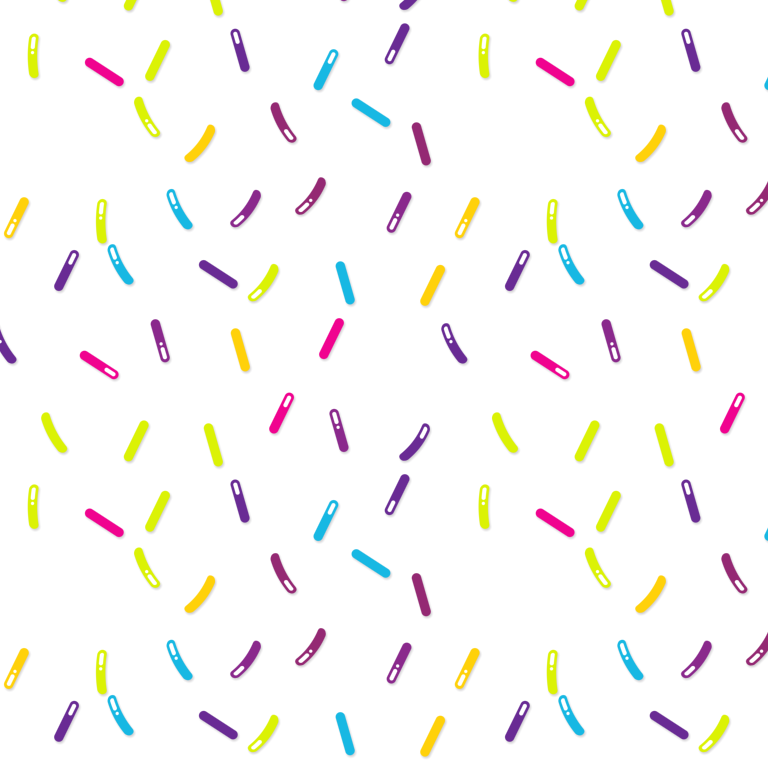
Write a WebGL 2 fragment shader that draws this pattern.

```glsl
#version 300 es
precision highp float;
precision highp int;

uniform vec2 u_resolution;
out vec4 fragColor;

// Layout, in canvas units
const float TILE = 0.587;
const int CELLS = 6;
const float CELL = TILE / float(CELLS);
const float JITTER = 0.24;
const float STAGGER = 0.25;

// Sprinkle shape
const float HALF_LENGTH = 0.0228;
const float RADIUS = 0.0061;
const float ARC = 0.0028;
const vec2 SHADOW_OFFSET = vec2(0.0014, -0.0022);
const float SHADOW_BLUR = 0.0018;
const float SHADOW_STRENGTH = 0.32;

// Glossy window
const float GLOSS_CHANCE = 0.45;
const float LOW_GLOSS_CHANCE = 0.22;
const float DOT_CHANCE = 0.6;
const float GLOSS_RADIUS = 0.0027;
const float GLOSS_START = 0.0115;
const float GLOSS_END = 0.0222;
const float DOT_RADIUS = 0.0021;
const float DOT_POSITION = 0.0042;

// Running totals of each kind and colour among the cells of a tile
const int KIND_ENDS[6] = int[6](10, 17, 21, 23, 28, 34);
const float ANGLES[6] = float[6](64.0, 106.0, 147.0, 90.0, 53.0, 118.0);
const float BENDS[6] = float[6](0.0, 0.0, 0.0, 0.6, -1.0, 0.8);
const int COLOUR_ENDS[6] = int[6](6, 10, 13, 18, 22, 30);

const vec3 VIOLET = vec3(0.41, 0.17, 0.58);
const vec3 PURPLE = vec3(0.54, 0.16, 0.55);
const vec3 PLUM = vec3(0.58, 0.16, 0.45);
const vec3 BLUE = vec3(0.09, 0.72, 0.89);
const vec3 PINK = vec3(0.94, 0.01, 0.56);
const vec3 LIME = vec3(0.86, 0.95, 0.02);
const vec3 AMBER = vec3(1.0, 0.82, 0.04);
const vec3 COLOURS[7] = vec3[7](VIOLET, PURPLE, PLUM, BLUE, PINK, LIME, AMBER);
const vec3 SHADOW = vec3(0.45, 0.43, 0.46);
const vec3 WHITE = vec3(1.0);

// Integer hash to 0..1
float hash(int id, int channel) {
    uint h = uint(id) * 747796405u + uint(channel) * 2891336453u;
    h = (h ^ (h >> 16)) * 2246822519u;
    h = (h ^ (h >> 13)) * 3266489917u;
    h ^= h >> 16;
    return float(h >> 8) / 16777216.0;
}

// Index of the group holding this rank; 6 lies past the last end
int groupOf(int rank, int ends[6]) {
    int group = 0;
    for (int i = 0; i < 6; i++) group += int(rank >= ends[i]);
    return group;
}

float coverage(float dist, float blur) {
    return 1.0 - smoothstep(-blur, blur, dist);
}

// Capsule along x between two positions
float capsule(vec2 p, float from, float to, float radius) {
    return length(vec2(p.x - clamp(p.x, from, to), p.y)) - radius;
}

// Local frame: x runs along the sprinkle, y across its bent spine
vec2 toSprinkle(vec2 p, vec2 along, float bend) {
    vec2 q = vec2(dot(p, along), dot(p, vec2(-along.y, along.x)));
    float t = q.x / HALF_LENGTH;
    q.y -= bend * ARC * (0.5 - min(t * t, 1.4));
    return q;
}

vec3 drawSprinkle(vec3 base, vec2 p, int id, float blur) {
    // Powers modulo a prime shuffle the cells with exact counts
    int n = id + 1;
    int kindRank = (n * n * n * n * n) % 37;
    int colourRank = (kindRank * n * n) % 37;
    int kind = groupOf(kindRank - 1, KIND_ENDS);
    if (kind == 6) return base;
    vec3 colour = COLOURS[groupOf(colourRank - 1, COLOUR_ENDS)];

    float angle = radians(ANGLES[kind]);
    vec2 along = vec2(cos(angle), sin(angle));
    vec2 q = toSprinkle(p, along, BENDS[kind]);
    vec2 s = toSprinkle(p - SHADOW_OFFSET, along, BENDS[kind]);

    // Shadow, then body
    float shade = coverage(capsule(s, -HALF_LENGTH, HALF_LENGTH, RADIUS), SHADOW_BLUR + blur);
    base = mix(base, SHADOW, SHADOW_STRENGTH * shade);
    base = mix(base, colour, coverage(capsule(q, -HALF_LENGTH, HALF_LENGTH, RADIUS), blur));

    // White window near one end, sometimes with a dot
    if (hash(id, 3) < GLOSS_CHANCE) {
        if (hash(id, 4) < LOW_GLOSS_CHANCE) q.x = -q.x;
        float gloss = capsule(q, GLOSS_START, GLOSS_END, GLOSS_RADIUS);
        if (hash(id, 5) < DOT_CHANCE)
            gloss = min(gloss, length(q - vec2(DOT_POSITION, 0.0)) - DOT_RADIUS);
        base = mix(base, WHITE, coverage(gloss, blur));
    }
    return base;
}

void main() {
    float size = min(u_resolution.x, u_resolution.y);
    vec2 p = gl_FragCoord.xy / size;
    float blur = 0.8 / size;
    vec2 home = floor(p / CELL);
    vec3 colour = WHITE;

    // Own cell and neighbours, wrapped to the tile
    for (int y = -1; y <= 1; y++) {
        for (int x = -1; x <= 1; x++) {
            vec2 cell = home + vec2(x, y);
            ivec2 wrapped = ivec2(mod(cell + 0.5, float(CELLS)));
            int id = wrapped.y * CELLS + wrapped.x;
            vec2 jitter = JITTER * (2.0 * vec2(hash(id, 1), hash(id, 2)) - 1.0);
            jitter.x += wrapped.y % 2 == 0 ? STAGGER : -STAGGER;
            colour = drawSprinkle(colour, p - (cell + 0.5 + jitter) * CELL, id, blur);
        }
    }
    fragColor = vec4(colour, 1.0);
}
```
